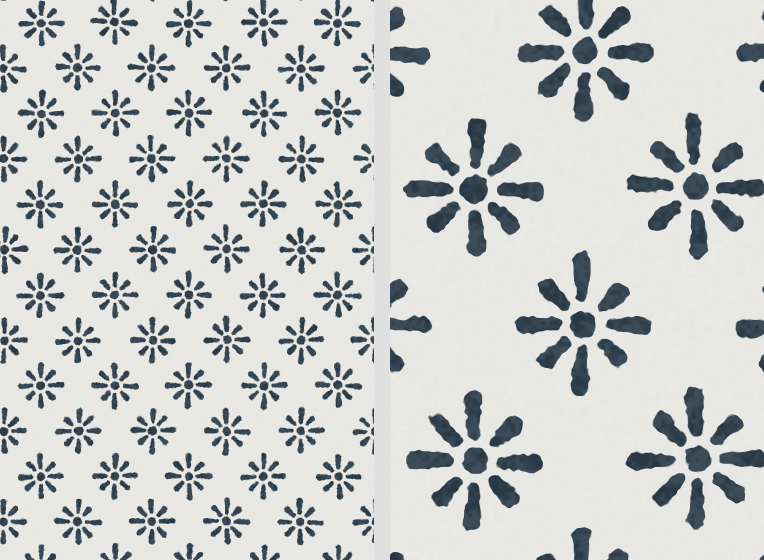
Left: the whole. Right: its middle third, enlarged.
This pattern is drawn by a WebGL 2 fragment shader. Its source:

```glsl
#version 300 es
precision highp float;
// Block-printed daisies: a dot ringed by eight petals, on a half-drop lattice.
// Two staggered grids are merged; each petal is a tapered capsule whose size
// and angle vary by hash, with noise roughening the edges and mottling the ink.

#define PITCH 0.1986               // flower spacing / canvas width
#define ROW_STEP 0.611             // row spacing, in pitches
#define ORIGIN vec2(0.5506, 0.305) // first flower from the top left, in pitches
#define DOT_RADIUS 0.059
#define PETAL_START 0.098
#define LONG_TIP 0.314             // reach of the upright and level petals
#define SHORT_TIP 0.272            // reach of the diagonal petals
#define PETAL_WIDTHS vec2(0.026, 0.040) // half widths, inner and outer
#define ROUGHNESS 0.013
#define PAPER vec3(0.91, 0.908, 0.892)
#define INK_LIGHT vec3(0.24, 0.30, 0.35)
#define INK_DARK vec3(0.16, 0.22, 0.27)

uniform vec2 u_resolution;
out vec4 fragColor;

const float SECTOR = 0.78539816; // an eighth of a turn

float hash(vec2 p) {
    vec3 q = fract(p.xyx * vec3(0.1031, 0.1030, 0.0973));
    q += dot(q, q.yzx + 33.33);
    return fract((q.x + q.y) * q.z);
}

// Signed random value in -1..1
float vary(vec2 p) { return 2.0 * hash(p) - 1.0; }

float noise(vec2 p) {
    vec2 i = floor(p), f = fract(p);
    f = f * f * (3.0 - 2.0 * f);
    return mix(mix(hash(i), hash(i + vec2(1, 0)), f.x),
               mix(hash(i + vec2(0, 1)), hash(i + vec2(1, 1)), f.x), f.y);
}

// Capsule along +x from the origin, with a radius for each end
float taperedCapsule(vec2 p, float len, float r0, float r1) {
    p.y = abs(p.y);
    float slope = (r0 - r1) / len;
    float rise = sqrt(1.0 - slope * slope);
    float along = rise * p.x - slope * p.y;
    if (along < 0.0) return length(p) - r0;
    if (along > rise * len) return length(p - vec2(len, 0.0)) - r1;
    return slope * p.x + rise * p.y - r0;
}

float flower(vec2 p, vec2 id) {
    float k = round(atan(p.y, p.x) / SECTOR);
    float petal = mod(k, 8.0);
    vec2 seed = id * 17.0 + vec2(petal * 3.0 + 5.0, petal * 7.0 + 11.0);

    // Turn the nearest petal onto the x axis
    float angle = k * SECTOR + 0.06 * vary(seed);
    float c = cos(angle), s = sin(angle);
    vec2 q = vec2(c * p.x + s * p.y, c * p.y - s * p.x);

    float tip = mod(petal, 2.0) < 0.5 ? LONG_TIP : SHORT_TIP;
    tip += 0.012 * vary(seed + 101.0);
    float start = PETAL_START + 0.006 * vary(seed + 203.0);
    vec2 w = PETAL_WIDTHS * (1.0 + 0.09 * vary(seed + 307.0));
    float d = taperedCapsule(q - vec2(start + w.x, 0.0), tip - start - w.x - w.y, w.x, w.y);
    return min(d, length(p) - DOT_RADIUS * (1.0 + 0.05 * vary(id + 409.0)));
}

void main() {
    // Pitches from the top left corner
    vec2 p = vec2(gl_FragCoord.x, u_resolution.y - gl_FragCoord.y) / (u_resolution.x * PITCH);
    float pixel = 1.0 / (u_resolution.x * PITCH);

    // Two grids, the second shifted by half a cell
    vec2 cell = vec2(1.0, 2.0 * ROW_STEP);
    float d = 1.0;
    for (int i = 0; i < 2; i++) {
        vec2 g = (p - ORIGIN) / cell - 0.5 * float(i);
        vec2 id = round(g) + vec2(20.0 + 50.0 * float(i), 20.0);
        vec2 shift = 0.011 * vec2(vary(id + 0.3), vary(id + 7.7));
        d = min(d, flower((g - round(g)) * cell - shift, id));
    }

    // Hand-cut edge: broad waver plus fine nicks
    d += ROUGHNESS * (noise(p * 19.0) - 0.5) + ROUGHNESS * (noise(p * 47.0 + 31.0) - 0.5);
    float coverage = clamp(0.5 - d / (1.3 * pixel), 0.0, 1.0);

    // Mottled ink on faintly grained paper
    float mottle = 0.5 * noise(p * 14.0 + 70.0) + 0.5 * noise(p * 52.0 + 90.0);
    vec3 ink = mix(INK_LIGHT, INK_DARK, smoothstep(0.25, 0.8, mottle));
    vec3 paper = PAPER + 0.012 * (noise(p * 60.0 + 150.0) - 0.5);
    fragColor = vec4(mix(paper, ink, coverage), 1.0);
}
```
